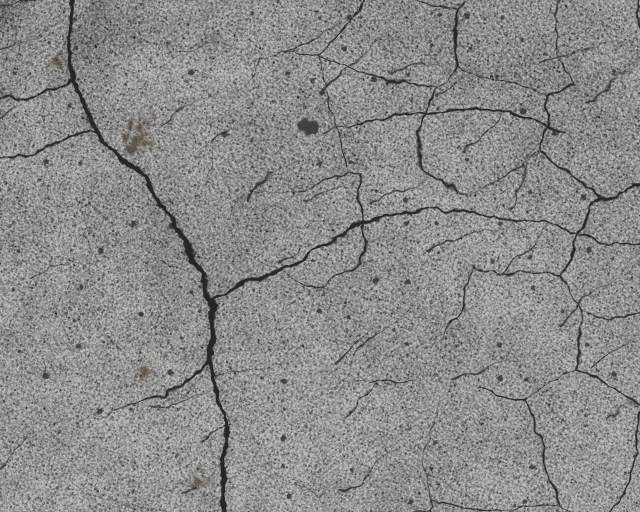
Reproduce this texture procedurally as a WebGL 1 fragment shader.

```glsl
precision highp float;
// Weathered grey concrete: speckled grain, pits, brown stains and a branching net of cracks.
uniform vec2 u_resolution;

const vec3 CRACK_COLOR = vec3(0.14, 0.132, 0.125);
const vec3 PIT_COLOR = vec3(0.21, 0.2, 0.19);
const vec3 STAIN_COLOR = vec3(0.3, 0.245, 0.18);

vec2 hash2(vec2 p) {
  return fract(sin(vec2(dot(p, vec2(127.1, 311.7)), dot(p, vec2(269.5, 183.3)))) * 43758.5);
}

// Gradient noise, roughly -0.7 to 0.7
float gradAt(vec2 cell, vec2 offset) {
  float angle = 6.2832 * hash2(cell).x;
  return dot(vec2(cos(angle), sin(angle)), offset);
}
float noise(vec2 p) {
  vec2 i = floor(p), f = p - i, e = vec2(1.0, 0.0);
  vec2 u = f * f * f * (f * (f * 6.0 - 15.0) + 10.0);
  return mix(mix(gradAt(i, f), gradAt(i + e, f - e), u.x),
             mix(gradAt(i + e.yx, f - e.yx), gradAt(i + 1.0, f - 1.0), u.x), u.y);
}
vec2 noise2(vec2 p) { return vec2(noise(p), noise(p + 37.3)); }
mat2 rotation(float a) { return mat2(cos(a), sin(a), -sin(a), cos(a)); }

// Coverage of a line of given half width; fades out below one pixel
float lineMask(float d, float width, float px) {
  return (1.0 - smoothstep(width - px, width + px, d)) * clamp(1.6 * width / px, 0.0, 1.0);
}
float crackLine(vec2 p, vec2 a, vec2 b, float widthA, float widthB, float px) {
  vec2 ab = b - a;
  float t = clamp(dot(p - a, ab) / dot(ab, ab), 0.0, 1.0);
  return lineMask(length(p - a - ab * t), mix(widthA, widthB, t), px);
}
float mainCrackX(float y) {
  return 0.43 - 0.03 * smoothstep(0.74, 0.9, y) - 0.1 * smoothstep(0.655, 0.765, y)
    - 0.165 * smoothstep(0.34, 0.76, y);
}
float mainCrackDistance(vec2 p) {
  float slope = (mainCrackX(p.y + 0.01) - mainCrackX(p.y - 0.01)) / 0.02;
  return abs(p.x - mainCrackX(p.y)) / sqrt(1.0 + slope * slope);
}

// Cell borders, each kept or dropped and given a width by its own hash
float crackNet(vec2 p, float scale, float keep, float width, float px) {
  vec2 i = floor(p * scale), f = fract(p * scale), nearCell = vec2(0.0), nearVec = vec2(0.0);
  float best = 9.0, mask = 0.0;
  for (int y = -1; y <= 1; y++) for (int x = -1; x <= 1; x++) {
    vec2 g = vec2(float(x), float(y)), r = g + 0.1 + 0.8 * hash2(i + g) - f;
    if (dot(r, r) < best) { best = dot(r, r); nearVec = r; nearCell = g; }
  }
  for (int y = -2; y <= 2; y++) for (int x = -2; x <= 2; x++) {
    vec2 g = nearCell + vec2(float(x), float(y)), r = g + 0.1 + 0.8 * hash2(i + g) - f;
    vec2 across = r - nearVec, h = hash2(2.0 * i + g + nearCell + 71.0);
    if (dot(across, across) > 0.0001 && h.x < keep) {
      float d = dot(0.5 * (nearVec + r), normalize(across)) / scale;
      mask = max(mask, lineMask(d, width * mix(0.35, 1.0, h.y), px));
    }
  }
  return mask;
}

// Short tapering cracks scattered on a tilted grid
float hairlines(vec2 p, float share, float width, float px) {
  vec2 size = vec2(0.27, 0.12), q = rotation(-0.48) * p, i = floor(q / size);
  float mask = 0.0;
  for (int y = -1; y <= 1; y++) for (int x = -1; x <= 1; x++) {
    vec2 c = i + vec2(float(x), float(y)), h = hash2(c + 13.0), k = hash2(c + 57.0);
    vec2 middle = (c + h) * size, arm = mix(0.04, 0.12, k.x) * vec2(1.0, 0.8 * (h.y - 0.5));
    float w = width * mix(0.5, 1.0, h.x) * step(k.y, share);
    mask = max(mask, crackLine(q, middle - arm, middle + arm, w, 0.0, px));
  }
  return mask;
}

float blot(vec2 p, vec2 center, float radius, float ragged, float blur) {
  float d = length(p - center) + ragged * radius * noise(p * 1.1 / radius);
  return 1.0 - smoothstep(radius - blur, radius + blur, d);
}
float blots(vec2 p, float scale, float share, float radius, float ragged, float blur) {
  vec2 i = floor(p * scale), h = hash2(i + 5.0), k = hash2(i + 91.0);
  return step(k.x, share) * blot(p, (i + 0.3 + 0.4 * h) / scale, radius * mix(0.4, 1.0, k.y), ragged, blur);
}

float concreteTone(vec2 p, float px) {
  float grain = 0.7 * noise(rotation(0.6) * p * 287.0) + 0.7 * noise(rotation(1.1) * p * 167.0);
  float specks = 0.21 * blots(rotation(0.3) * p, 150.0, 0.4, 0.0021, 0.6, 0.8 * px)
    + 0.17 * blots(rotation(0.8) * p, 76.0, 0.3, 0.0036, 0.8, px);
  float clouds = noise(p * 3.0) + noise(p * 11.0) + noise(p * 31.0);
  float smudge = smoothstep(-0.1, 0.4, noise(rotation(0.45) * p * vec2(14.0, 5.0)));
  smudge *= smoothstep(0.68, 1.0, p.y) * (1.0 - smoothstep(0.1, 0.4, p.x));
  return 0.597 + 0.32 * grain - specks + 0.055 * clouds - 0.13 * smudge - 0.03 * p.y * p.y;
}

void main() {
  float px = 1.0 / u_resolution.y;
  vec2 p = gl_FragCoord.xy * px;
  vec2 q = p + 0.04 * noise2(p * 6.0) + 0.012 * noise2(p * 22.0) + 0.005 * noise2(p * 60.0);
  float swell = 1.0 + 0.5 * noise(p * 40.0) + 0.7 * noise(p * 130.0);
  // Main crack and its larger branches
  float mainDistance = mainCrackDistance(q), w = 0.0027 * swell;
  float cracks = lineMask(mainDistance, 1.8 * w, px);
  vec2 fork = vec2(mainCrackX(0.42), 0.42), bend = vec2(0.84, 0.6), tip = vec2(0.93, 0.79);
  cracks = max(cracks, crackLine(q, fork, bend, 1.2 * w, w, px));
  cracks = max(cracks, crackLine(q, bend, vec2(1.24, 0.53), 0.7 * w, 0.6 * w, px));
  cracks = max(cracks, crackLine(q, tip, vec2(0.62, 0.745), 1.1 * w, 0.3 * w, px));
  cracks = max(cracks, crackLine(q, tip, vec2(1.1, 0.73), 1.1 * w, 0.7 * w, px));
  for (int i = 0; i < 3; i++) {
    float y = 0.845 - 0.105 * pow(float(i), 2.4);
    vec2 root = vec2(mainCrackX(y), y), reach = vec2(0.2, 0.05) + 0.07 * hash2(vec2(y, 3.0));
    cracks = max(cracks, crackLine(q, root, root - reach, w, 0.3 * w, px));
  }
  // Finer net, strongest on the right, and loose hairlines
  float strength = mix(0.25, 1.0, smoothstep(0.45, 0.8, p.x)) * smoothstep(-0.5, -0.05, noise(p * 5.0 + 8.0));
  cracks = max(cracks, crackNet(q, 4.6, 0.84, w * strength, px));
  cracks = max(cracks, 0.85 * hairlines(q, 0.7, 0.85 * w, px));
  // Pits and stains
  float pits = blots(p, 17.0, 0.25, 0.006, 0.6, px);
  pits = max(pits, blot(p * vec2(0.8, 1.0), vec2(0.482, 0.752), 0.015, 0.8, 1.5 * px));
  float stains = blots(q, 6.0, 0.35, 0.026, 1.6, 0.012) * (1.0 - smoothstep(0.36, 0.46, p.x));
  stains *= smoothstep(-0.35, 0.2, noise(p * 60.0));
  // Colour layers
  float tone = clamp(concreteTone(p, px) - 0.07 * exp(-mainDistance / 0.012), 0.17, 0.74);
  vec3 color = tone * mix(vec3(1.03, 1.0, 0.96), vec3(0.995, 1.004, 0.992), smoothstep(0.15, 0.6, tone));
  color = mix(color, STAIN_COLOR, 0.75 * stains);
  color = mix(color, PIT_COLOR, 0.85 * pits);
  gl_FragColor = vec4(mix(color, CRACK_COLOR, 0.95 * cracks), 1.0);
}
```
